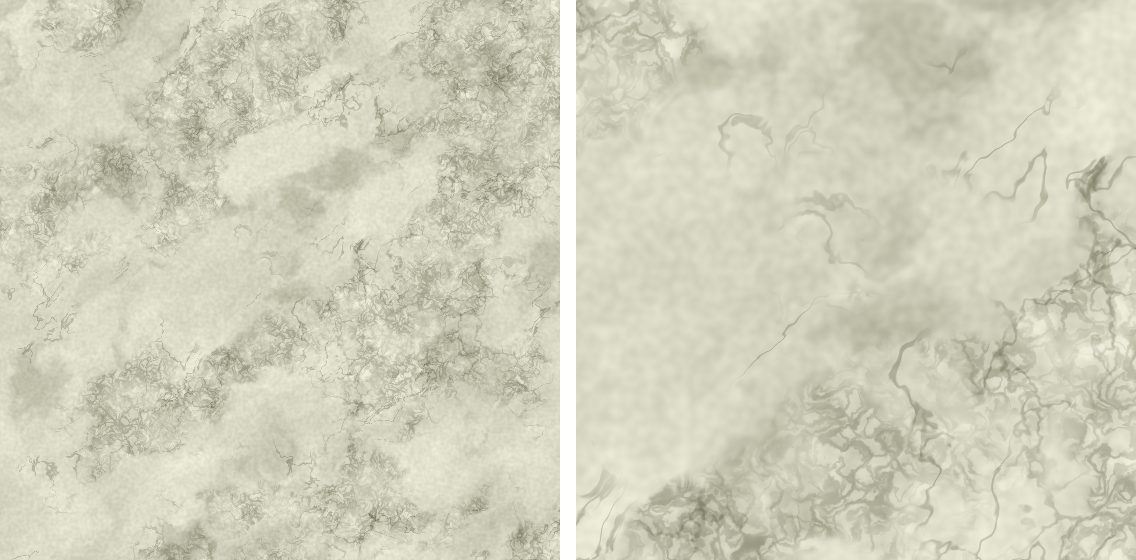
Left: the whole. Right: its middle third, enlarged.
Give the GLSL for this texture, as a three.js fragment shader.

```glsl
// Pale grey-green marble: smooth slabs split by diagonal bands of fine crumbled veins.
varying vec2 vUv;

const vec3 SHADOW = vec3(0.60, 0.595, 0.505);
const vec3 LIGHT = vec3(0.90, 0.90, 0.825);
const float BAND_ANGLE = 0.66;

float hash(vec2 p) {
  vec3 q = fract(vec3(p.xyx) * 0.1031);
  q += dot(q, q.yzx + 33.33);
  return fract((q.x + q.y) * q.z);
}

vec2 rotate(vec2 p, float angle) {
  float c = cos(angle), s = sin(angle);
  return vec2(c * p.x + s * p.y, c * p.y - s * p.x);
}

// Dot product of a random unit gradient with the offset from its corner.
float corner(vec2 cell, vec2 offset) {
  float angle = 6.2832 * hash(cell);
  return dot(vec2(cos(angle), sin(angle)), offset);
}

// Signed gradient noise.
float noise(vec2 p) {
  vec2 i = floor(p), f = fract(p);
  vec2 u = f * f * f * (f * (f * 6.0 - 15.0) + 10.0);
  vec2 e = vec2(1.0, 0.0);
  float low = mix(corner(i, f), corner(i + e, f - e), u.x);
  float high = mix(corner(i + e.yx, f - e.yx), corner(i + 1.0, f - 1.0), u.x);
  return mix(low, high, u.y);
}

float fbm(vec2 p) {
  float sum = 0.0, amp = 1.0;
  for (int i = 0; i < 5; i++) {
    sum += amp * noise(p);
    p = rotate(p, 0.9) * 2.03 + 17.3;
    amp *= 0.54;
  }
  return sum;
}

vec2 warp(vec2 p, float freq, float amount) {
  return p + amount * vec2(fbm(p * freq + 3.7), fbm(p * freq + 41.2));
}

// Angular fragments: x is the gap to the cell border, y a softly joined cell value.
vec2 fragments(vec2 p) {
  vec2 base = floor(p);
  float nearest = 9.0, second = 9.0, total = 0.0, weights = 0.0;
  for (int y = -1; y <= 1; y++) {
    for (int x = -1; x <= 1; x++) {
      vec2 cell = base + vec2(float(x), float(y));
      vec2 site = cell + 0.1 + 0.8 * vec2(hash(cell + 7.1), hash(cell + 53.9));
      float d = length(p - site);
      second = min(second, max(nearest, d));
      nearest = min(nearest, d);
      float w = exp(-40.0 * d);
      total += w * hash(cell + 91.7);
      weights += w;
    }
  }
  return vec2(second - nearest, total / weights);
}

// Thin soft line along the zero contour of a signed field.
float vein(float field, float width) {
  return 1.0 - smoothstep(width * 0.2, width, abs(field));
}

void main() {
  vec2 uv = vUv;
  vec2 bent = warp(uv, 7.0, 0.05);
  vec2 along = rotate(bent, BAND_ANGLE);

  // Diagonal crumbled bands, cut into slabs by angular fragments.
  vec2 slab = fragments(along * vec2(8.0, 13.0) + 4.0);
  float band = fbm(along * vec2(2.3, 4.8) + 11.6) + 0.2 * (uv.x - 0.5);
  band += 0.36 * (slab.y - 0.5) + 0.22 * noise(bent * 19.0) + 0.12 * noise(bent * 41.0);
  float broken = smoothstep(0.0, 0.24, band);
  float fringe = smoothstep(-0.3, 0.05, band);

  // Cloudy slab tone and small streaked smudges.
  float cloud = fbm(along * vec2(5.0, 9.0) + 29.0);
  float smudge = smoothstep(0.15, 0.6, fbm(along * vec2(6.0, 8.0) + 63.0));
  float tone = 0.855 + 0.07 * cloud + 0.03 * (slab.y - 0.5) - 0.10 * smudge;

  // Dense jagged veins inside the bands.
  vec2 curled = warp(uv, 38.0, 0.011);
  float worms = vein(noise(curled * 60.0), 0.17);
  float threads = vein(noise(curled * 98.0 + 19.0), 0.2);
  float patchy = smoothstep(-0.25, 0.3, noise(uv * 19.0 + 5.0));
  float crumble = max(worms, 0.75 * threads) * mix(0.4, 1.0, patchy);
  tone -= broken * (0.008 + 0.03 * patchy + 0.145 * crumble);
  tone += 0.055 * broken * smoothstep(0.05, 0.4, noise(curled * 45.0 + 77.0));

  // Angular cracks along the fringes, and sparse long ones across the slabs.
  vec2 shard = fragments(rotate(warp(uv, 16.0, 0.035), BAND_ANGLE) * vec2(17.0, 24.0));
  float crackGate = smoothstep(-0.1, 0.25, noise(uv * 9.0 + 31.0));
  tone -= 0.11 * fringe * crackGate * vein(shard.x, 0.1);
  tone += 0.03 * fringe * (shard.y - 0.5);
  float longCrack = vein(fbm(along * vec2(6.0, 11.0) + 85.0), 0.04);
  float longGate = smoothstep(0.0, 0.3, noise(uv * 8.0 + 47.0));
  tone -= 0.14 * longGate * longCrack;

  // Rough stone grain.
  float grain = 0.045 * noise(uv * 150.0) + 0.03 * noise(curled * 75.0 + 9.0);
  tone += grain + 0.025 * noise(along * vec2(26.0, 44.0) + 15.0);

  float shade = clamp((tone - SHADOW.r) / (LIGHT.r - SHADOW.r), -0.4, 1.1);
  gl_FragColor = vec4(mix(SHADOW, LIGHT, shade), 1.0);
}
```
